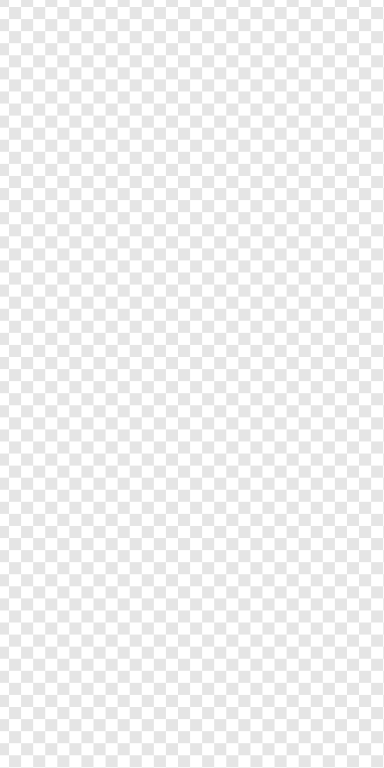
This pattern is drawn by a WebGL 2 fragment shader. Its source:

```glsl
#version 300 es
precision highp float;

uniform vec2 u_resolution;
out vec4 fragColor;

// Signed distance to the nearest cell edge, positive in even cells
vec2 edgeDistance(vec2 cell) {
    return 0.5 - abs(mod(cell + 0.5, 2.0) - 1.0);
}

void main() {
    // Canvas widths, measured from the top left corner
    vec2 fromTop = vec2(gl_FragCoord.x, u_resolution.y - gl_FragCoord.y) / u_resolution.x;
    float cellSize = 0.03143;
    vec2 cell = (fromTop - vec2(0.0235, 0.0182)) / cellSize;

    // Smoothed square waves, one pixel wide at each edge
    float pixel = 1.0 / (u_resolution.x * cellSize);
    vec2 wave = clamp(2.0 * edgeDistance(cell) / pixel, -1.0, 1.0);
    float checker = 0.5 + 0.5 * wave.x * wave.y;

    vec3 white = vec3(1.0);
    vec3 paleGray = vec3(0.898);
    fragColor = vec4(mix(white, paleGray, checker), 1.0);
}
```
